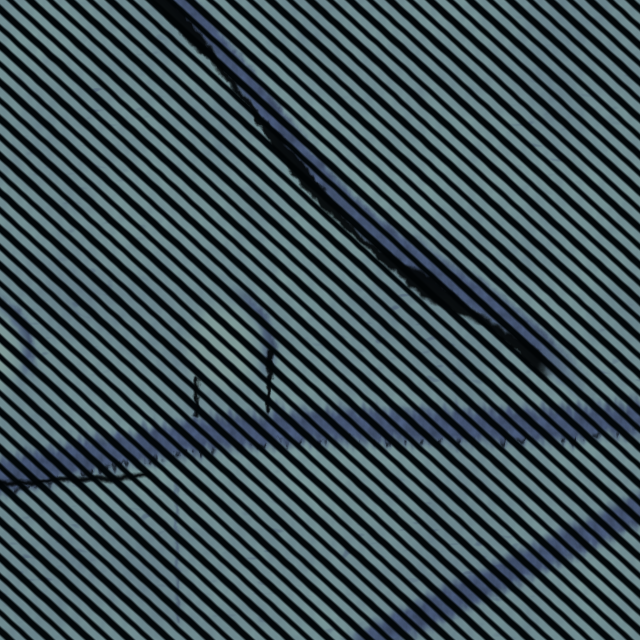
A Shadertoy shader for this texture:

```glsl
#define STRIPES vec2(32.0, 35.0)
#define DARK_SHARE 0.43
#define DARK_VARIATION 0.06
#define EDGE_SOFTNESS 0.11
#define WEAR 0.018
#define INK vec3(0.008, 0.024, 0.032)
#define STONE_DIM vec3(0.38, 0.47, 0.52)
#define STONE_LIGHT vec3(0.49, 0.61, 0.61)
#define STONE_PALE vec3(0.56, 0.67, 0.63)
#define SHADOW_BLUE vec3(0.23, 0.28, 0.41)

vec2 hashGradient(vec2 cell) {
    vec2 h = vec2(dot(cell, vec2(127.1, 311.7)), dot(cell, vec2(269.5, 183.3)));
    return 2.0 * fract(sin(h) * 43758.55) - 1.0;
}

float gradientNoise(vec2 p) {
    vec2 i = floor(p), f = fract(p);
    vec2 u = f * f * f * (f * (f * 6.0 - 15.0) + 10.0);
    vec2 e = vec2(1.0, 0.0);
    float bottom = mix(dot(hashGradient(i), f),
                       dot(hashGradient(i + e), f - e), u.x);
    float top = mix(dot(hashGradient(i + e.yx), f - e.yx),
                    dot(hashGradient(i + 1.0), f - 1.0), u.x);
    return mix(bottom, top, u.y);
}

float fbm(vec2 p) {
    float sum = 0.0, amplitude = 0.6;
    for (int i = 0; i < 4; i++) {
        sum += amplitude * gradientNoise(p);
        p = p * 2.03 + 7.1;
        amplitude *= 0.5;
    }
    return sum;
}

// Soft-edged mask of everything closer than halfWidth
float band(float d, float halfWidth, float softness) {
    return 1.0 - smoothstep(halfWidth - softness, halfWidth + softness, abs(d));
}

float segmentDistance(vec2 p, vec2 a, vec2 b) {
    vec2 pa = p - a, ba = b - a;
    return length(pa - ba * clamp(dot(pa, ba) / dot(ba, ba), 0.0, 1.0));
}

// Dark share of one period of the diagonal stripes, alternately thick and thin
float stripeMask(vec2 uv, float pixel) {
    float phase = dot(uv, STRIPES) + 0.04 * gradientNoise(uv * 45.0);
    float parity = 1.0 - 2.0 * mod(floor(phase), 2.0);
    float halfWidth = 0.5 * (DARK_SHARE + DARK_VARIATION * parity);
    float softness = max(EDGE_SOFTNESS, 0.7 * pixel * length(STRIPES));
    return band(fract(phase) - 0.5, halfWidth, softness);
}

void mainImage(out vec4 fragColor, in vec2 fragCoord) {
    vec2 uv = fragCoord / iResolution.xy;
    float pixel = 1.0 / iResolution.y;
    float grain = fbm(uv * vec2(60.0, 45.0));
    float streak = gradientNoise(uv * vec2(110.0, 14.0));
    vec2 p = uv + WEAR * 0.7 * vec2(grain, fbm(uv * 38.0 + 19.0));

    // Mottled stone
    float mottle = 0.55 + 0.9 * fbm(uv * 5.0) + 0.45 * grain;
    vec3 stone = mix(STONE_DIM, STONE_LIGHT, clamp(mottle, 0.0, 1.0));
    float flecks = smoothstep(0.22, 0.5, gradientNoise(uv * vec2(38.0, 90.0) + 5.0));
    stone = mix(stone, SHADOW_BLUE, 0.5 * flecks * smoothstep(-0.1, 0.3, fbm(uv * 4.0 + 3.0)));

    // Long sagging fissure with a blue flank above it
    float t = (p.x - 0.25) / 0.605;
    float sag = sin(3.14159 * clamp(t, 0.0, 1.0));
    float fissure = 0.71 * (p.y - 1.0 + 0.96 * (p.x - 0.25) + 0.07 * sag * sag);
    float fissureSpan = 1.0 - smoothstep(0.97, 1.02, t);
    float blue = band(fissure - 0.022, 0.019, 0.01) * (1.0 - smoothstep(0.95, 1.15, t));

    // Shaded ledge from side to side
    float ledgeLine = 0.262 + 0.165 * uv.x - 0.075 * uv.x * uv.x
                    + 0.012 * sin(6.28318 * (uv.x - 0.1));
    float ledge = p.y - ledgeLine + WEAR * streak;
    blue = max(blue, band(ledge, 0.027, 0.014));

    // Rising ledge in the lower right corner
    float ramp = 0.9 * (p.y - 0.49 * (p.x - 0.58)) + 0.5 * WEAR * streak;
    blue = max(blue, band(ramp, 0.022, 0.012) * smoothstep(0.52, 0.58, uv.x));

    // Two rounded hollows, pale inside and shaded at the right rim
    for (int i = 0; i < 2; i++) {
        vec2 q = p - mix(vec2(0.345, 0.455), vec2(-0.03, 0.445), float(i));
        float radius = length(q * vec2(1.0, 0.85));
        float pale = (1.0 - smoothstep(0.03, 0.075, radius)) * 0.55;
        stone = mix(stone, STONE_PALE, pale);
        float rim = band(radius - 0.076, 0.008, 0.009) * smoothstep(0.0, 0.06, q.x);
        blue = max(blue, 0.9 * rim * smoothstep(-0.06, 0.0, q.y));
    }
    blue = max(blue, 0.5 * band(segmentDistance(p, vec2(0.276, 0.03), vec2(0.276, 0.25)), 0.003, 0.003));

    vec3 color = mix(stone, SHADOW_BLUE * (1.0 + 0.5 * grain), 0.85 * blue);
    color = mix(color, INK, stripeMask(uv, pixel));

    // Black cracks, broken up by the grain
    float crackWidth = 0.009 + 0.004 * sin(t * 19.0 + 1.0);
    float crack = band(fissure, crackWidth, 0.004) * fissureSpan;
    crack = max(crack, band(segmentDistance(p, vec2(0.42, 0.36), vec2(0.421, 0.45)), 0.004, 0.003));
    crack = max(crack, band(segmentDistance(p, vec2(0.307, 0.35), vec2(0.308, 0.41)), 0.003, 0.003));
    crack = max(crack, band(segmentDistance(p, vec2(0.0, 0.245), vec2(0.23, 0.256)), 0.004, 0.004));
    float brokenEdge = band(ledge + 0.022, 0.004, 0.005) * smoothstep(0.0, 0.25, streak + grain);
    crack = max(crack, 0.7 * brokenEdge);
    color = mix(color, INK * 0.6, 0.93 * crack);

    fragColor = vec4(color, 1.0);
}
```
